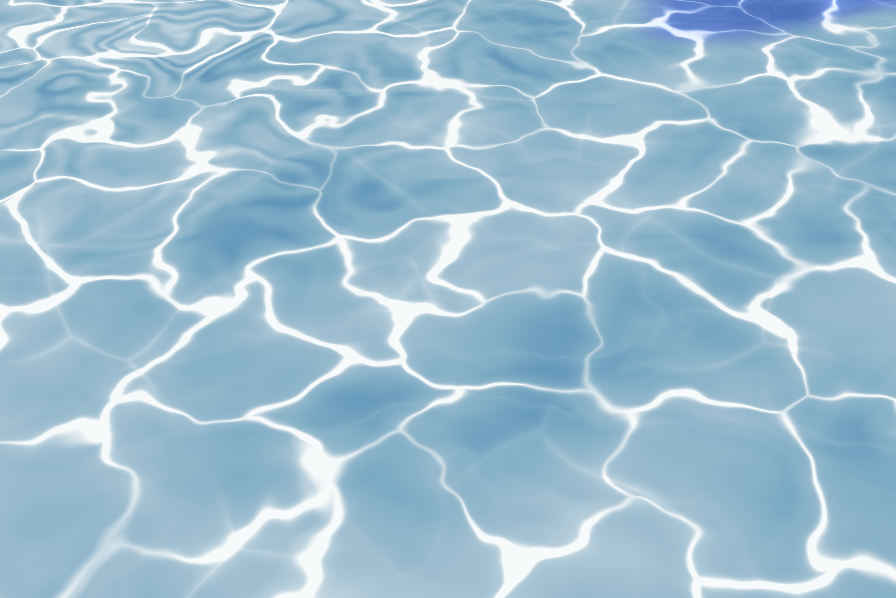
Write a Shadertoy shader that draws this texture.

```glsl
const vec3 DEEP   = vec3(0.37, 0.58, 0.72);
const vec3 MID    = vec3(0.52, 0.69, 0.78);
const vec3 PALE   = vec3(0.63, 0.75, 0.82);
const vec3 HAZE   = vec3(0.76, 0.84, 0.88);
const vec3 GLINT  = vec3(0.97, 0.98, 0.98);
const vec3 VIOLET = vec3(0.31, 0.44, 0.73);

const float HORIZON    = 1.9;   // height of the vanishing line
const float FORESHORT  = 2.3;   // depth stretch of the water plane
const float CELL_FREQ  = 5.4;
const float JITTER     = 0.84;
const float WARP       = 0.42;
const float LINE_WIDTH = 0.052;
const float HALO       = 0.27;
const float BASE_LIGHT = 0.25;
const float MOTTLE     = 0.62;
const float RIPPLES    = 0.17;

vec2 hash2(vec2 p) {
    vec3 q = fract(p.xyx * vec3(0.1031, 0.1030, 0.0973));
    q += dot(q, q.yzx + 33.33);
    return fract((q.xx + q.yz) * q.zy);
}

float corner(vec2 cell, vec2 offset) {
    float a = 6.2832 * hash2(cell).x;
    return dot(vec2(cos(a), sin(a)), offset);
}

float gradientNoise(vec2 p) {
    vec2 i = floor(p), f = fract(p), e = vec2(1.0, 0.0);
    vec2 u = f * f * f * (f * (f * 6.0 - 15.0) + 10.0);
    return mix(mix(corner(i, f), corner(i + e, f - e), u.x),
               mix(corner(i + e.yx, f - e.yx), corner(i + 1.0, f - 1.0), u.x), u.y);
}

float fbm(vec2 p) {
    float sum = 0.0, amp = 0.55;
    for (int k = 0; k < 4; k++) {
        sum += amp * gradientNoise(p);
        p = mat2(1.6, 1.2, -1.2, 1.6) * p + 7.3;
        amp *= 0.5;
    }
    return sum;
}

vec2 warp(vec2 p) {
    return vec2(gradientNoise(p + 3.7), gradientNoise(p + 41.2));
}

// x: gap between the two nearest sites, y: gap to the third one
vec2 cellGaps(vec2 p) {
    vec2 cell = floor(p), f = fract(p);
    vec3 near = vec3(9.0);
    for (int j = -1; j <= 1; j++)
    for (int i = -1; i <= 1; i++) {
        vec2 g = vec2(i, j);
        float d = length(g + 0.5 + JITTER * (hash2(cell + g + 60.0) - 0.5) - f);
        if (d < near.x) near = vec3(d, near.xy);
        else if (d < near.y) near = vec3(near.x, d, near.y);
        else near.z = min(near.z, d);
    }
    return near.yz - near.x;
}

vec3 waterRamp(float light) {
    float t = clamp(light, 0.0, 1.0) * 4.0;
    vec3 c = mix(DEEP, MID, clamp(t, 0.0, 1.0));
    c = mix(c, PALE, clamp(t - 1.0, 0.0, 1.0));
    c = mix(c, HAZE, clamp(t - 2.0, 0.0, 1.0));
    return mix(c, GLINT, clamp(t - 3.0, 0.0, 1.0));
}

void mainImage(out vec4 fragColor, in vec2 fragCoord) {
    vec2 uv = fragCoord / iResolution.y;
    float x = fragCoord.x / iResolution.x;

    // Perspective water plane
    vec2 plane = CELL_FREQ * vec2(uv.x - 0.75, FORESHORT) / (HORIZON - uv.y);
    float choppy = smoothstep(0.45, 0.95, uv.y) * smoothstep(0.8, 0.2, x);

    // Bent surface
    vec2 p = plane + WARP * (1.0 + choppy) * warp(plane * 1.1)
           + 0.16 * warp(plane * 2.7) + 0.05 * warp(plane * 6.0);

    // Main caustic net: bright cores that swell at the junctions
    vec2 gaps = cellGaps(p);
    float power = smoothstep(-0.4, 0.3, gradientNoise(plane * 0.9 + 19.0));
    float swell = smoothstep(0.32, 0.0, gaps.y)
                * smoothstep(-0.1, 0.35, gradientNoise(plane * 0.8 + 5.0));
    float width = LINE_WIDTH * (0.65 + 0.6 * power + 2.6 * swell);
    float core = exp(-pow(gaps.x / width, 2.0)) * mix(0.4, 1.0, power);
    float halo = exp(-gaps.x * 5.5) * mix(0.6, 1.2, power);

    // Faint second net and thin veils
    vec2 q = plane * 0.8 + 0.5 * warp(plane * 0.9 + 70.0) + 23.4;
    float fade = smoothstep(-0.15, 0.35, gradientNoise(plane * 0.7 + 88.0));
    float faint = exp(-cellGaps(q).x * 15.0) * fade;
    float veil = exp(-abs(fbm(p * vec2(0.6, 0.9) + 31.0)) * 16.0);

    // Folded reflections on the choppy side
    float fold = gradientNoise(p * vec2(0.75, 0.9) + 12.0);
    float bands = sin(fold * 26.0 + 2.0 * gradientNoise(plane * 0.6));
    float sparkle = smoothstep(0.25, 0.55, fbm(p * vec2(0.8, 1.1) + 53.0));

    // Gather the light
    float light = BASE_LIGHT + MOTTLE * fbm(plane * vec2(0.5, 0.7) + 9.0);
    light += 0.10 * (0.5 - x) + 0.06 * smoothstep(0.5, 0.0, uv.y);
    light += HALO * halo + 0.26 * faint + 0.10 * veil;
    light += RIPPLES * bands * (0.12 + choppy) + 0.5 * sparkle * choppy;
    light += 0.75 * core;
    vec3 color = waterRamp(light);

    // Violet shade in the far corner
    float edge = uv.y + 0.10 * gradientNoise(plane * vec2(0.6, 0.4) + 2.0);
    float shade = smoothstep(0.92, 0.97, edge) * smoothstep(0.69, 0.76, x);
    color = mix(color, VIOLET + 0.35 * max(light - 0.2, 0.0), shade * (1.0 - 0.8 * core));

    fragColor = vec4(color, 1.0);
}
```
